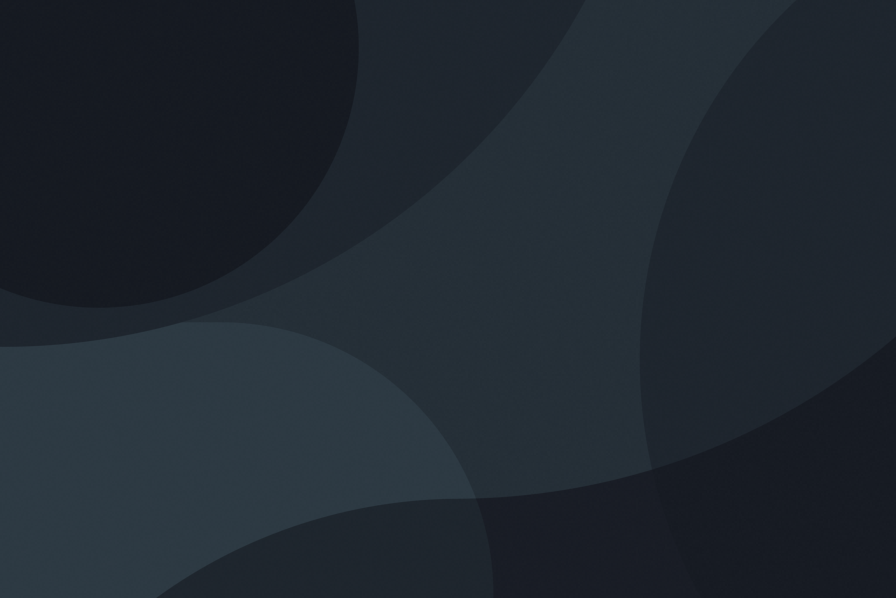
Write a Shadertoy shader that draws this background.

```glsl
// Dark slate backdrop of large overlapping discs and a sweeping wave with faint grain.

const vec3 SLATE      = vec3(0.145, 0.184, 0.216);
const vec3 LIGHT_HILL = vec3(0.176, 0.226, 0.262);
const vec3 DEEP_SLATE = vec3(0.118, 0.147, 0.180);
const vec3 INK        = vec3(0.086, 0.102, 0.131);
const vec3 WAVE_DARK  = vec3(0.098, 0.113, 0.146);
const vec3 WAVE_HILL  = vec3(0.118, 0.148, 0.178);
const vec3 WAVE_DISC  = vec3(0.090, 0.106, 0.137);

float disc(vec2 p, vec2 center, float radius) {
    return length(p - center) - radius;
}

// A disc whose left half is stretched into a flat-topped band
float hill(vec2 p, vec2 center, float radius) {
    vec2 q = p - center;
    return length(vec2(max(q.x, 0.0), q.y)) - radius;
}

// A crest on the left that flows into a trough on the right
float wave(vec2 p, float joinX) {
    float crest = disc(p, vec2(0.771, -0.699), 0.865);
    float trough = -disc(p, vec2(0.762, 1.305), 1.139);
    return p.x < joinX ? crest : trough;
}

// Coverage of a signed distance, softened over one blur width
float cover(float dist, float blur) {
    return 1.0 - smoothstep(-blur, blur, dist);
}

float hash(vec2 cell) {
    vec3 q = fract(vec3(cell.xyx) * 0.1031);
    q += dot(q, q.yzx + 33.33);
    return fract((q.x + q.y) * q.z);
}

void mainImage(out vec4 fragColor, in vec2 fragCoord) {
    // Canvas units: height is 1, width is 1.5
    vec2 p = fragCoord / iResolution.xy * vec2(1.5, 1.0);
    float blur = 0.8 / iResolution.y;

    // Coverage of each shape
    float hillMask  = cover(hill(p, vec2(0.371, 0.006), 0.455), blur);
    float rightMask = cover(disc(p, vec2(1.893, 0.398), 0.822), blur);
    float waveMask  = cover(wave(p, 0.766), blur);
    float sweepMask = cover(disc(p, vec2(0.005, 1.530), 1.110), blur);
    float inkMask   = cover(disc(p, vec2(0.166, 0.920), 0.4346), blur);

    // Upper layer and the tones seen through the wave
    vec3 color = mix(SLATE, LIGHT_HILL, hillMask);
    color = mix(color, DEEP_SLATE, rightMask);
    vec3 waveColor = mix(WAVE_DARK, WAVE_HILL, hillMask);
    waveColor = mix(waveColor, WAVE_DISC, rightMask);
    color = mix(color, waveColor, waveMask);

    // Corner sweep and the darkest disc
    color = mix(color, DEEP_SLATE, sweepMask);
    color = mix(color, INK, inkMask);

    // Fine grain
    color += (hash(floor(p * 342.0)) - 0.5) * 0.006;
    fragColor = vec4(color, 1.0);
}
```
